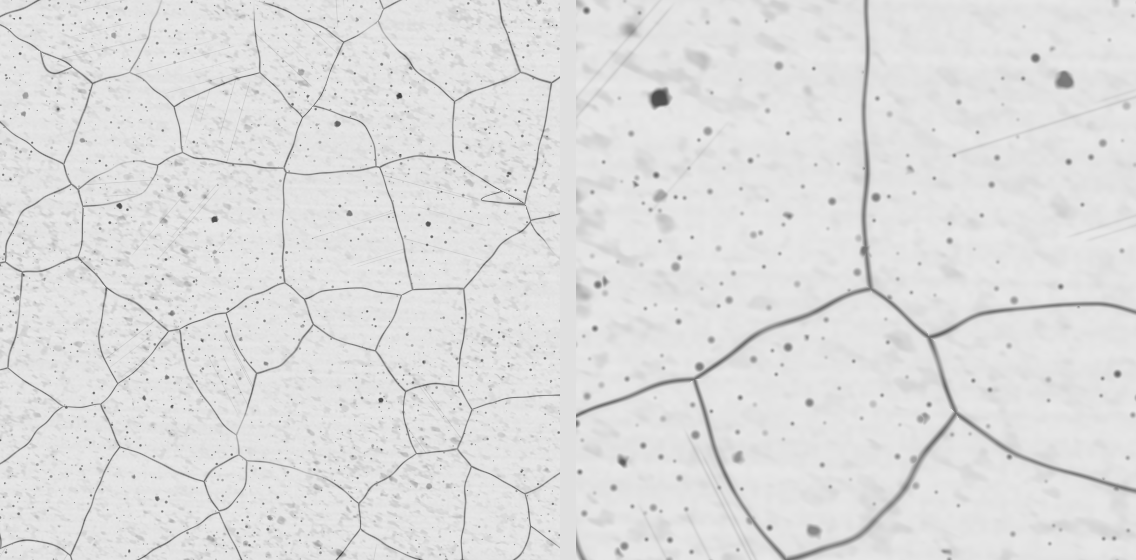
Left, the full canvas; right, a detail of the centre.
Give the GLSL for this texture, as a WebGL 2 fragment shader.

```glsl
#version 300 es
precision highp float;
// Polished, etched metal section: curved grain boundaries, pits, stains and faint twin lines.

#define BASE_TONE 0.895
#define GRAINS 6.0
#define GRAIN_SPREAD 0.85
#define BOUNDARY_WIDTH 0.0011
#define BOUNDARY_DEPTH 0.49
#define PIT_GRID 66.0
#define PIT_SHARE 0.72
#define BLOT_SHARE 0.48
#define SMUDGE_DEPTH 0.25
#define STAIN_DEPTH 0.085
#define TWIN_DEPTH 0.12
#define STREAK_DEPTH 0.02

uniform vec2 u_resolution;
out vec4 fragColor;

vec3 hash3(vec2 p) {
    vec3 q = fract((p.xyx + 17.0) * vec3(0.1031, 0.1030, 0.0973));
    q += dot(q, q.yxz + 33.33);
    return fract((q.xxy + q.yzz) * q.zyx);
}

float noise(vec2 p) {
    vec2 i = floor(p), f = fract(p);
    f = f * f * (3.0 - 2.0 * f);
    float low = mix(hash3(i).x, hash3(i + vec2(1, 0)).x, f.x);
    float high = mix(hash3(i + vec2(0, 1)).x, hash3(i + vec2(1, 1)).x, f.x);
    return mix(low, high, f.y);
}

vec2 noise2(vec2 p) {
    return vec2(noise(p), noise(p + 41.7)) - 0.5;
}

mat2 rotation(float angle) {
    float c = cos(angle), s = sin(angle);
    return mat2(c, s, -s, c);
}

// Soft coverage of a shape of given radius at distance d
float coverage(float d, float radius, float soft) {
    return 1.0 - smoothstep(radius - soft, radius + soft, d);
}

// Weighted cells: returns distance to the boundary; also the cell id and offset from its seed
float grainEdge(vec2 p, out vec2 id, out vec2 offset) {
    vec2 x = p * GRAINS, cell = floor(x);
    float d1 = 1e3, d2 = 1e3;
    vec2 n1 = vec2(0), n2 = vec2(0);
    for (int j = -3; j <= 3; j++)
    for (int i = -3; i <= 3; i++) {
        vec2 c = cell + vec2(i, j);
        vec3 h = hash3(c);
        vec2 r = x - c - h.xy;
        float len = max(length(r), 1e-4);
        float d = len - GRAIN_SPREAD * h.z;
        if (d < d1) {
            d2 = d1; n2 = n1;
            d1 = d; n1 = r / len;
            id = c; offset = r / GRAINS;
        } else if (d < d2) {
            d2 = d; n2 = r / len;
        }
    }
    return (d2 - d1) / (max(length(n2 - n1), 0.3) * GRAINS);
}

// Scattered spots of strength 0.3 to 1, gathered in loose clusters
float spots(vec2 p, float grid, float share, float rMin, float rMax, float soft) {
    vec2 x = p * grid, cell = floor(x);
    float dark = 0.0;
    for (int j = -1; j <= 1; j++)
    for (int i = -1; i <= 1; i++) {
        vec2 c = cell + vec2(i, j);
        vec3 place = hash3(c + grid), kind = hash3(c + grid + 113.0);
        float cluster = 0.15 + 0.85 * smoothstep(0.25, 0.85, noise(c / grid * 13.0 + 3.0));
        if (place.z > share * cluster) continue;
        float radius = mix(rMin, rMax, kind.x * kind.x * kind.x);
        float d = length(x - c - place.xy) / grid;
        dark = max(dark, mix(0.3, 1.0, kind.y) * coverage(d, radius, soft));
    }
    return dark;
}

// A few faint parallel lines inside some grains
float twinLines(vec2 id, vec2 offset, float soft) {
    vec3 h = hash3(id + 71.0);
    if (h.y > 0.45) return 0.0;
    vec2 q = rotation(h.x * 3.1416) * offset;
    float dark = 0.0;
    for (int k = 0; k < 4; k++) {
        vec3 g = hash3(id * 5.0 + float(k) * 9.0);
        float span = coverage(abs(q.x - (g.y - 0.5) * 0.08), 0.03 + 0.07 * g.z, 0.006);
        float line = coverage(abs(q.y - (g.x - 0.5) * 0.15), 0.0005, soft);
        dark = max(dark, line * span * (0.4 + 0.6 * g.z));
    }
    return dark;
}

void main() {
    float scale = min(u_resolution.x, u_resolution.y);
    vec2 p = gl_FragCoord.xy / scale;
    float soft = max(0.8 / scale, 0.0015);

    // Grain boundaries, etched unevenly
    vec2 id, offset;
    vec2 bend = 0.035 * noise2(p * 6.0) + 0.008 * noise2(p * 30.0);
    float edge = grainEdge(p + bend, id, offset);
    float etch = smoothstep(0.05, 0.38, noise(p * 9.0 + 5.0)) * (0.65 + 0.35 * noise(p * 60.0));
    float boundary = coverage(edge, BOUNDARY_WIDTH, soft) * BOUNDARY_DEPTH * etch;
    float halo = 0.035 * exp(-edge * edge / 0.000012) * etch;

    // Pits and larger blots with ragged outlines
    vec2 ragged = p + 0.003 * noise2(p * 230.0);
    float pits = 0.5 * spots(p, PIT_GRID, PIT_SHARE, 0.0006, 0.0025, soft);
    float blots = 0.62 * spots(ragged, 21.0, BLOT_SHARE, 0.0012, 0.0060, soft * 1.3);

    // Faint slanted smudges and fine stains
    vec2 slanted = rotation(0.4) * p * vec2(0.75, 1.2);
    float patches = smoothstep(0.25, 0.8, noise(p * 7.0 + 23.0));
    vec2 smeared = slanted + 0.006 * noise2(p * 120.0);
    float smudges = SMUDGE_DEPTH * spots(smeared, 44.0, 0.75, 0.0015, 0.0065, 0.0026);
    float grit = noise(slanted * 110.0) * 0.6 + noise(slanted * 220.0 + 9.0) * 0.4;
    float stains = STAIN_DEPTH * (0.3 + 0.7 * patches) * smoothstep(0.48, 0.9, grit);
    stains += smudges * (0.25 + 0.75 * patches) * (0.4 + 0.6 * grit);

    // Polishing streaks and fine mottling
    float streaks = noise(vec2(p.x * 3.0, (p.y + 0.03 * p.x) * 190.0)) - 0.5;
    float mottle = noise(p * 250.0) - 0.5;

    float tone = BASE_TONE - stains - halo + STREAK_DEPTH * streaks + 0.018 * mottle;
    tone -= TWIN_DEPTH * twinLines(id, offset - bend, soft);
    tone -= max(boundary, max(pits, blots));
    fragColor = vec4(vec3(clamp(tone, 0.0, 1.0)), 1.0);
}
```
